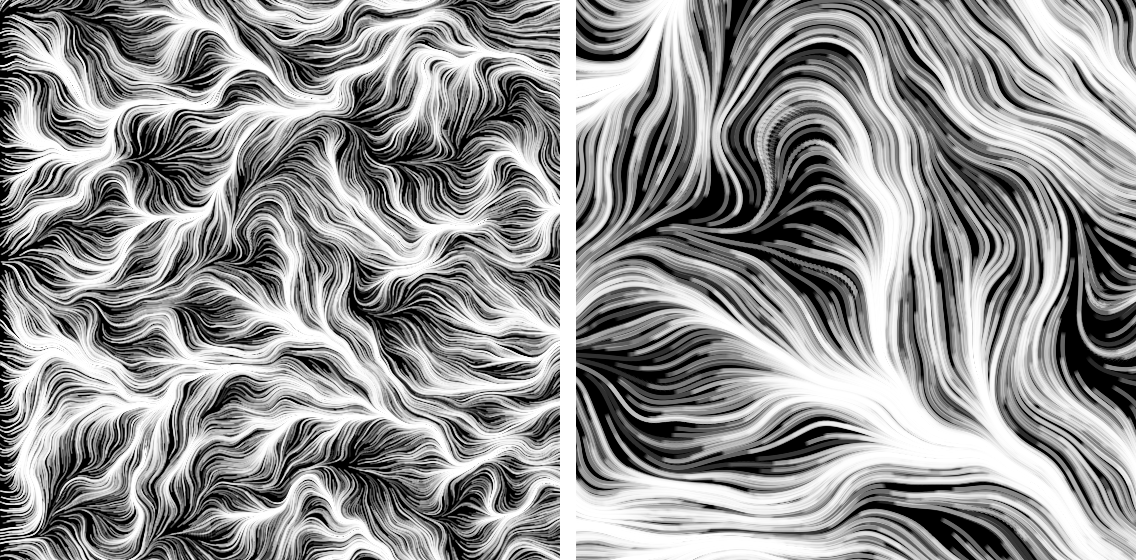
Left: the whole. Right: its middle third, enlarged.
A WebGL 1 fragment shader for this texture:

```glsl
precision highp float;
// Hair-like strokes carried rightwards by a noisy flow field, merging into white rivers.
// Each pixel walks upstream and gathers the scattered seeds whose strokes reach it;
// the squeeze of the flow along the way keeps stroke widths even and sets the density.
uniform vec2 u_resolution;

const int TRACE_STEPS = 46;
const float STEP_LENGTH = 0.0028;
const float SEED_CELL = 0.01;
const float STROKE_HALF_WIDTH = 0.0013;
const float FLOW_FREQUENCY = 11.0;
const float FLOW_SWING = 1.65;

float hash1(vec2 p) {
  vec3 q = fract(p.xyx * 0.1031);
  q += dot(q, q.yzx + 33.33);
  return fract((q.x + q.y) * q.z);
}

vec3 hash3(vec2 p) {
  vec3 q = fract(p.xyx * vec3(0.1031, 0.1030, 0.0973));
  q += dot(q, q.yxz + 33.33);
  return fract((q.xxy + q.yzz) * q.zyx);
}

// Value noise from -1 to 1 in x, its gradient in yz.
vec3 noiseWithGradient(vec2 p) {
  vec2 cell = floor(p);
  vec2 f = p - cell;
  vec2 u = f * f * (3.0 - 2.0 * f);
  vec2 du = 6.0 * f * (1.0 - f);
  float a = hash1(cell);
  float b = hash1(cell + vec2(1.0, 0.0));
  float c = hash1(cell + vec2(0.0, 1.0));
  float d = hash1(cell + vec2(1.0, 1.0));
  float twist = a - b - c + d;
  float value = a + (b - a) * u.x + (c - a) * u.y + twist * u.x * u.y;
  vec2 gradient = du * (vec2(b - a, c - a) + twist * u.yx);
  return vec3(2.0 * value - 1.0, 2.0 * gradient);
}

// Flow angle in x, its gradient in yz.
vec3 flowAngle(vec2 p) {
  vec3 sum = vec3(0.0);
  float frequency = FLOW_FREQUENCY;
  float swing = FLOW_SWING;
  for (int octave = 0; octave < 3; octave++) {
    vec2 shift = vec2(37.3, 61.7) + 19.0 * float(octave);
    vec3 n = noiseWithGradient(p * frequency + shift);
    sum += swing * n * vec3(1.0, frequency, frequency);
    frequency *= 2.0;
    swing *= 0.5;
  }
  return sum;
}

// Ink of the seeds near a point of the upstream walk.
float seedInk(vec2 p, vec2 direction, float squeeze, float soften) {
  float reach = STROKE_HALF_WIDTH + soften;
  float widest = 0.45 * SEED_CELL / reach;
  float spread = clamp(squeeze, 0.02, widest);
  float crowding = max(squeeze / widest, 1.0);
  vec2 corner = floor(p / SEED_CELL - 0.5);
  float ink = 0.0;
  for (int j = 0; j < 2; j++) {
    for (int i = 0; i < 2; i++) {
      vec2 cell = corner + vec2(float(i), float(j));
      vec3 random = hash3(cell + 211.0);
      vec2 seed = (cell + random.xy) * SEED_CELL;
      vec2 offset = p - seed;
      float along = abs(dot(offset, direction));
      float across = abs(offset.x * direction.y - offset.y * direction.x);
      float passing = max(0.0, 1.0 - along / STEP_LENGTH);
      float cover = 1.0 - smoothstep(STROKE_HALF_WIDTH - soften, reach, across / spread);
      // Strokes begin inside the canvas, more strongly at its left edge.
      float entry = step(-0.004, seed.x) * (1.0 + 1.6 * exp(-30.0 * max(seed.x, 0.0)));
      ink += passing * cover * entry * (0.15 + 0.65 * random.z);
    }
  }
  return ink * crowding;
}

// Total ink met while walking upstream from a point, along short arcs.
float gatherInk(vec2 start, float soften) {
  vec2 p = start;
  float logSqueeze = 0.0;
  float ink = 0.0;
  for (int i = 0; i < TRACE_STEPS; i++) {
    vec3 angle = flowAngle(p);
    vec2 direction = vec2(cos(angle.x), sin(angle.x));
    vec2 normal = vec2(-direction.y, direction.x);
    float halfSqueeze = -0.5 * STEP_LENGTH * dot(angle.yz, normal);
    if (i > 0) logSqueeze += halfSqueeze;
    ink += seedInk(p, direction, exp(clamp(logSqueeze, -5.0, 5.0)), soften);
    logSqueeze += halfSqueeze;
    float bend = dot(angle.yz, direction);
    p += STEP_LENGTH * (0.5 * STEP_LENGTH * bend * normal - direction);
  }
  return ink;
}

void main() {
  vec2 p = gl_FragCoord.xy / u_resolution.y;
  float soften = 0.5 / u_resolution.y;
  float brightness = 1.0 - exp(-gatherInk(p, soften));
  gl_FragColor = vec4(vec3(brightness), 1.0);
}
```
